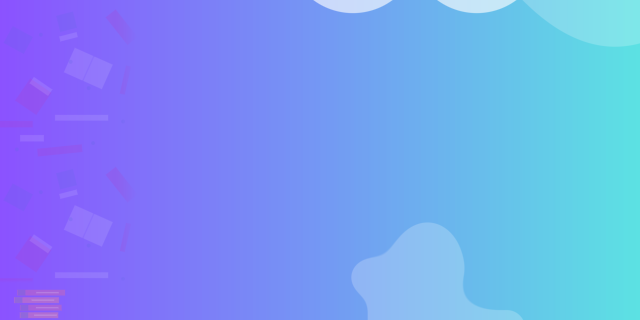
Write a WebGL 1 fragment shader that draws this background.

```glsl
precision highp float;
// A violet to aqua horizontal gradient with pale translucent blobs at the top
// and bottom, and a faint tiled pattern of tilted books on the left.
// Shapes are distance functions in canvas heights, laid over the gradient.

uniform vec2 u_resolution;

const vec3 WHITE = vec3(1.0);
const vec3 PINK = vec3(0.70, 0.22, 0.76);
const vec3 BLUE = vec3(0.38, 0.40, 0.90);
const vec3 ORANGE = vec3(0.90, 0.52, 0.62);
const float TILE = 0.492;

float hash(vec2 p) {
  return fract(sin(dot(p, vec2(127.1, 311.7))) * 43758.5);
}

// Coverage of a signed distance, softened over one pixel
float cover(float d, float px) {
  return 1.0 - smoothstep(-0.5 * px, 0.5 * px, d);
}

float box(vec2 p, vec2 halfSize) {
  vec2 q = abs(p) - halfSize;
  return length(max(q, 0.0)) + min(max(q.x, q.y), 0.0);
}

float smoothUnion(float a, float b, float k) {
  float h = max(k - abs(a - b), 0.0) / k;
  return min(a, b) - 0.25 * h * h * k;
}

// Coverage of a rectangle turned by an angle
float book(vec2 p, vec2 center, vec2 halfSize, float angle, float px) {
  float c = cos(angle);
  float s = sin(angle);
  vec2 q = p - center;
  return cover(box(vec2(c * q.x + s * q.y, c * q.y - s * q.x), halfSize), px);
}

vec3 gradient(float x) {
  vec3 violet = vec3(0.545, 0.32, 1.0);
  vec3 periwinkle = vec3(0.455, 0.595, 0.955);
  vec3 aqua = vec3(0.36, 0.885, 0.89);
  // Slight vertical banding
  float t = mix(x, (floor(x * 38.0) + 0.5) / 38.0, 0.3);
  return t < 0.5 ? mix(violet, periwinkle, t * 2.0)
                 : mix(periwinkle, aqua, t * 2.0 - 1.0);
}

// One tile of books; y runs downward
vec3 bookTile(vec3 col, vec2 t, float fade, float px) {
  // Dark covers
  float blue = book(t, vec2(0.057, 0.125), vec2(0.036, 0.030), 0.5, px);
  blue = max(blue, book(t, vec2(0.208, 0.068), vec2(0.027, 0.026), -0.25, px));
  col = mix(col, BLUE, 0.22 * fade * blue);
  // Red covers and closed spines
  float pink = book(t, vec2(0.380, 0.085), vec2(0.055, 0.020), 0.9, px);
  pink = max(pink, book(t, vec2(0.104, 0.302), vec2(0.040, 0.042), 0.6, px));
  pink = max(pink, book(t, vec2(0.392, 0.250), vec2(0.045, 0.008), -1.35, px));
  pink = max(pink, book(t, vec2(0.050, 0.388), vec2(0.052, 0.010), 0.0, px));
  pink = max(pink, book(t, vec2(0.187, 0.470), vec2(0.070, 0.012), -0.1, px));
  col = mix(col, PINK, 0.2 * fade * pink);
  // Open book with a fold, and pale page edges
  float pale = book(t, vec2(0.276, 0.214), vec2(0.065, 0.042), 0.42, px);
  pale -= 0.5 * book(t, vec2(0.276, 0.214), vec2(0.002, 0.042), 0.42, px);
  pale = max(pale, book(t, vec2(0.214, 0.115), vec2(0.028, 0.008), -0.25, px));
  pale = max(pale, book(t, vec2(0.128, 0.270), vec2(0.035, 0.012), 0.6, px));
  pale = max(pale, book(t, vec2(0.255, 0.368), vec2(0.083, 0.009), 0.0, px));
  pale = max(pale, book(t, vec2(0.100, 0.432), vec2(0.037, 0.010), 0.0, px));
  col = mix(col, WHITE, 0.11 * fade * pale);
  // Scattered specks
  vec2 cell = floor(t / 0.082);
  vec2 offset = fract(t / 0.082) - 0.3 - 0.4 * vec2(hash(cell), hash(cell + 7.0));
  float speck = cover(length(offset) * 0.082 - 0.006, px);
  return mix(col, BLUE, 0.25 * fade * speck * step(0.75, hash(cell + 3.0)));
}

// Pile of closed books in the lower left corner
vec3 bookStack(vec3 col, vec2 p, float px) {
  for (int i = 0; i < 4; i++) {
    float n = float(i);
    vec2 q = p - vec2(0.122 + 0.008 * sin(n * 2.4), 0.015 + 0.0235 * n);
    float halfWidth = 0.060 + 0.005 * n;
    vec3 cover1 = mix(ORANGE, PINK, 0.35 * mod(n, 2.0));
    col = mix(col, cover1, 0.42 * cover(box(q, vec2(halfWidth, 0.009)), px));
    col = mix(col, BLUE, 0.4 * cover(box(q + vec2(halfWidth - 0.014, 0.0), vec2(0.012, 0.009)), px));
    col = mix(col, WHITE, 0.18 * cover(box(q - vec2(0.02, 0.0), vec2(0.035, 0.002)), px));
  }
  return col;
}

// Flowing shape rising from the bottom edge
float bottomBlob(vec2 p) {
  float shoulder = length(p - vec2(1.148, 0.133)) - 0.0495;
  float body = box(p - vec2(1.279, -0.1), vec2(0.130, 0.241));
  float peak = length(p - vec2(1.336, 0.211)) - 0.0938;
  float foot = box(p - vec2(1.482, -0.026), vec2(0.102, 0.0)) - 0.057;
  float d = smoothUnion(shoulder, body, 0.0625);
  return smoothUnion(smoothUnion(d, peak, 0.156), foot, 0.135);
}

void main() {
  float px = 1.5 / u_resolution.y;
  vec2 p = gl_FragCoord.xy / u_resolution.y;
  vec3 col = gradient(gl_FragCoord.x / u_resolution.x);

  float fade = (1.0 - smoothstep(0.36, 0.44, p.x)) * smoothstep(0.115, 0.13, p.y);
  col = bookTile(col, vec2(p.x, mod(1.0 - p.y, TILE)), fade, px);
  col = bookStack(col, p, px);

  // Two bright discs hanging from the top edge
  for (int i = 0; i < 2; i++) {
    vec2 center = vec2(1.103 + 0.387 * float(i), 1.167);
    col = mix(col, WHITE, 0.63 * cover(length(p - center) - 0.208, px));
  }

  // Parabolic corner shape, distance corrected by its slope
  float dx = p.x - 1.922;
  float corner = (0.854 + 1.745 * dx * dx - p.y) / length(vec2(1.0, 3.49 * dx));
  col = mix(col, WHITE, 0.21 * cover(corner, px));

  col = mix(col, WHITE, 0.22 * cover(bottomBlob(p), px));
  gl_FragColor = vec4(col, 1.0);
}
```
